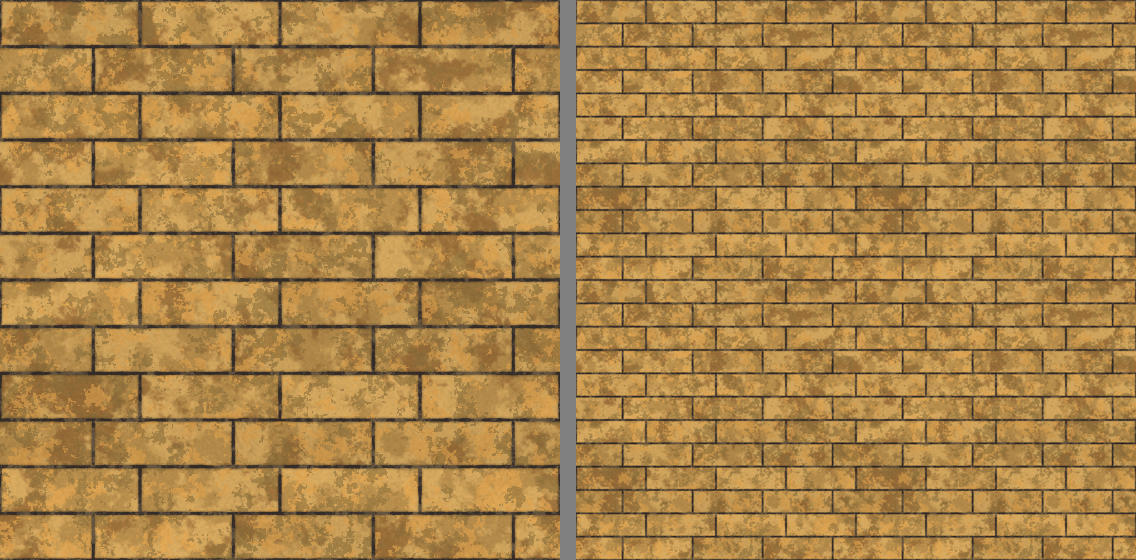
Left, the tile; right, the same tile 2 across and 2 down.
A WebGL 1 fragment shader for this texture:

```glsl
precision highp float;
// Weathered ochre brickwork: 12 courses of 4 long bricks, alternate courses
// shifted by two thirds of a brick. Wrapping layered noise, reseeded for each
// brick, gives stains and crusty flecks; dark, worn mortar fills the joints.

uniform vec2 u_resolution;

const vec2 BRICKS = vec2(4.0, 12.0);      // repeats across and down
const float COURSE_SHIFT = 2.0 / 3.0;     // in brick lengths
const float JOINT_HALF = 0.0029;          // half the mortar width
const float JOINT_SOFT = 0.0010;          // softness of the mortar edge
const float JOINT_WOBBLE = 0.0016;        // roughness of the mortar edge
const float TONE_RANGE = 0.07;            // brightness spread between bricks

const vec3 OCHRE = vec3(0.70, 0.54, 0.29);
const vec3 SAND = vec3(0.81, 0.64, 0.36);
const vec3 GOLD = vec3(0.85, 0.62, 0.30);
const vec3 UMBER = vec3(0.55, 0.38, 0.19);
const vec3 OLIVE = vec3(0.54, 0.43, 0.23);
const vec3 MORTAR_DARK = vec3(0.20, 0.17, 0.155);
const vec3 MORTAR_PALE = vec3(0.36, 0.31, 0.25);

float hash(vec2 p) {
  vec3 q = fract(p.xyx * 0.1031);
  q += dot(q, q.yzx + 33.33);
  return fract((q.x + q.y) * q.z);
}

// Value noise that wraps after `period` cells
float noise(vec2 p, float period, float seed) {
  vec2 cell = floor(p);
  vec2 f = p - cell;
  f = f * f * (3.0 - 2.0 * f);
  vec2 shift = seed * vec2(1.0, 1.7);
  vec2 a = mod(cell, period) + shift;
  vec2 b = mod(cell + 1.0, period) + shift;
  return mix(mix(hash(a), hash(vec2(b.x, a.y)), f.x),
             mix(hash(vec2(a.x, b.y)), hash(b), f.x), f.y);
}

// Five octaves; a higher gain makes a crustier outline
float layers(vec2 uv, float frequency, float gain, float seed) {
  float sum = 0.0;
  float total = 0.0;
  float weight = 1.0;
  for (int i = 0; i < 5; i++) {
    sum += weight * noise(uv * frequency, frequency, seed + float(i) * 7.3);
    total += weight;
    weight *= gain;
    frequency *= 2.0;
  }
  return sum / total;
}

vec3 brickColor(vec2 uv, vec2 id) {
  float seed = 10.0 + 90.0 * hash(id + 3.7);
  float tone = hash(id + 41.3) - 0.5;

  // Broad clouds and brown stains
  float cloud = layers(uv, 20.0, 0.65, seed);
  float stain = layers(uv, 16.0, 0.70, seed + 113.0) - 0.04 * tone;
  vec3 color = mix(OCHRE, SAND, smoothstep(0.40, 0.58, cloud));
  color = mix(color, UMBER, 0.75 * smoothstep(0.50, 0.68, stain));

  // Crisp flecks, gold and olive
  float gold = layers(uv, 24.0, 0.80, seed + 227.0);
  float olive = layers(uv, 28.0, 0.80, seed + 331.0) + 0.25 * (stain - 0.5);
  color = mix(color, GOLD, 0.70 * smoothstep(0.555, 0.585, gold));
  color = mix(color, OLIVE, 0.60 * smoothstep(0.560, 0.595, olive));

  // Fine grain and the tone of the whole brick
  float grain = noise(uv * 256.0, 256.0, seed + 57.0) - 0.5;
  return color * (1.0 + TONE_RANGE * tone + 0.07 * grain);
}

void main() {
  vec2 uv = gl_FragCoord.xy / u_resolution;
  float pixel = 1.0 / min(u_resolution.x, u_resolution.y);

  // Brick layout
  vec2 grid = uv * BRICKS;
  float course = floor(grid.y);
  grid.x -= COURSE_SHIFT * (1.0 - mod(course, 2.0));
  vec2 id = mod(floor(grid), BRICKS);
  vec2 local = fract(grid);

  // Distance to the nearest joint, in canvas units
  vec2 toEdge = min(local, 1.0 - local) / BRICKS;
  float edge = min(toEdge.x, toEdge.y);
  float rough = layers(uv, 64.0, 0.75, 5.0);
  edge += JOINT_WOBBLE * 2.0 * (rough - 0.5);

  // Bricks darken slightly towards their rims
  vec3 color = brickColor(uv, id);
  color *= mix(0.86, 1.0, smoothstep(JOINT_HALF, JOINT_HALF + 0.005, edge));

  // Mortar with pale, worn patches
  float worn = layers(uv, 48.0, 0.80, 19.0);
  vec3 mortar = mix(MORTAR_DARK, MORTAR_PALE, smoothstep(0.42, 0.66, worn));
  float soft = max(JOINT_SOFT, 0.75 * pixel);
  float joint = 1.0 - smoothstep(JOINT_HALF - soft, JOINT_HALF + soft, edge);
  color = mix(color, mortar, joint * mix(1.0, 0.86, smoothstep(0.5, 0.65, worn)));

  gl_FragColor = vec4(color, 1.0);
}
```
